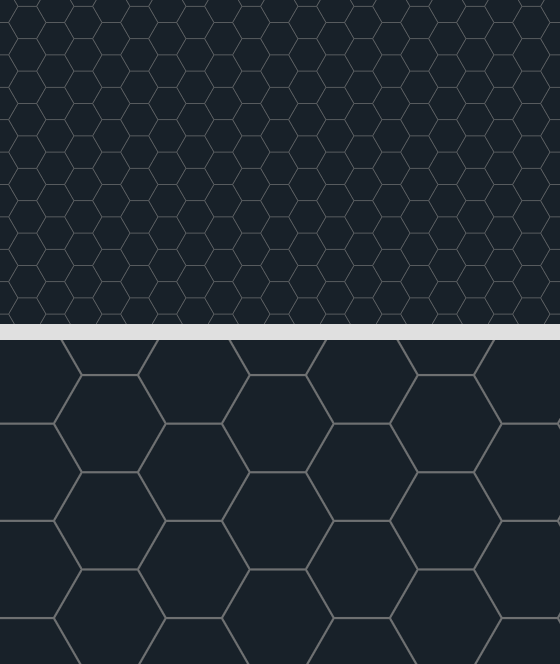
Top, the full canvas; bottom, a detail of the centre.
This pattern is drawn by a WebGL 1 fragment shader. Its source:

```glsl
precision highp float;

uniform vec2 u_resolution;

const vec2 REPEATS = vec2(10.0, 10.0);      // whole cells across and down
const vec2 CELL_PHASE = vec2(0.487, 0.306); // first hexagon centre, in repeats
const vec2 CELL_SIZE = vec2(1.7320508, 1.0);
const float LINE_WIDTH = 0.0225;            // relative to hexagon height
const vec3 BACKGROUND = vec3(0.096, 0.130, 0.162);
const vec3 LINE_COLOR = vec3(0.43, 0.44, 0.445);

// Offset from the nearest point of a rectangular lattice.
vec2 latticeOffset(vec2 p, vec2 size) {
  return (fract(p + 0.5) - 0.5) * size;
}

// Offset from the nearest hexagon centre: two interleaved lattices.
vec2 hexOffset(vec2 p, vec2 size) {
  vec2 a = latticeOffset(p, size);
  vec2 b = latticeOffset(p + 0.5, size);
  return dot(a, a) < dot(b, b) ? a : b;
}

// Distance to the border of a flat-topped hexagon of the given height.
float hexEdgeDistance(vec2 offset, float height) {
  vec2 q = abs(offset);
  return 0.5 * height - max(q.y, dot(q, vec2(0.8660254, 0.5)));
}

// Share of a pixel covered by a line, exact even for sub-pixel widths.
float lineCoverage(float dist, float width, float pixel) {
  float nearEdge = max(dist - 0.5 * pixel, -0.5 * width);
  float farEdge = min(dist + 0.5 * pixel, 0.5 * width);
  return max(farEdge - nearEdge, 0.0) / pixel;
}

void main() {
  vec2 uv = gl_FragCoord.xy / u_resolution;
  vec2 offset = hexOffset(uv * REPEATS - CELL_PHASE, CELL_SIZE);
  float dist = hexEdgeDistance(offset, CELL_SIZE.y);

  float pixel = REPEATS.y * CELL_SIZE.y / u_resolution.y;
  float line = lineCoverage(dist, LINE_WIDTH, pixel);

  gl_FragColor = vec4(mix(BACKGROUND, LINE_COLOR, line), 1.0);
}
```
